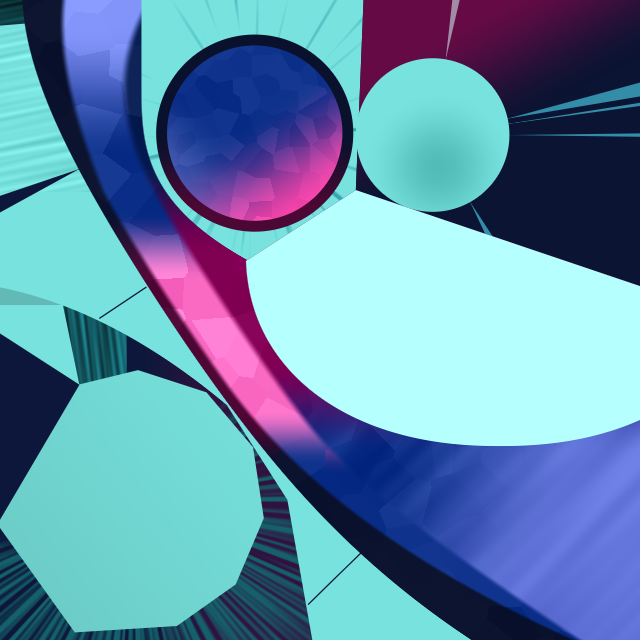
A WebGL 1 fragment shader for this background:

```glsl
precision highp float;
uniform vec2 u_resolution;
const vec3 CYAN = vec3(0.47, 0.89, 0.87);
const vec3 ICE = vec3(0.71, 1.0, 1.0);
const vec3 TEAL = vec3(0.08, 0.38, 0.42);
const vec3 NAVY = vec3(0.05, 0.09, 0.23);
const vec3 BLUE = vec3(0.05, 0.19, 0.54);
const vec3 LAVENDER = vec3(0.38, 0.45, 0.85);
const vec3 MAROON = vec3(0.40, 0.04, 0.27);
const vec3 PINK = vec3(1.0, 0.46, 0.80);

vec2 hash2(vec2 p) {
  p = vec2(dot(p, vec2(127.1, 311.7)), dot(p, vec2(269.5, 183.3)));
  return fract(sin(p) * 43758.5);
}
float corner(vec2 i, vec2 f, vec2 o) { return dot(hash2(i + o) - 0.5, f - o); }
float noise(vec2 p) {
  vec2 i = floor(p), f = p - i, u = f * f * (3.0 - 2.0 * f), e = vec2(1, 0);
  return 2.0 * mix(mix(corner(i, f, e.yy), corner(i, f, e.xy), u.x),
                   mix(corner(i, f, e.yx), corner(i, f, e.xx), u.x), u.y);
}
// Random shade of the nearest scattered cell
float facet(vec2 p) {
  float nearest = 9.0, shade = 0.0;
  for (int k = 0; k < 9; k++) {
    float n = float(k);
    vec2 id = floor(p) + vec2(mod(n, 3.0), floor(n / 3.0)) - 1.0;
    float d = length(id + hash2(id) - p);
    if (d < nearest) { nearest = d; shade = hash2(id + 7.0).x; }
  }
  return shade - 0.5;
}
float cover(float d, float px) { return clamp(0.5 - d / px, 0.0, 1.0); }
// Distance to a line, negative on the right hand from a to b
float side(vec2 p, vec2 a, vec2 b) {
  return dot(p - a, normalize(vec2(b.y - a.y, a.x - b.x)));
}
float segment(vec2 p, vec2 a, vec2 b) {
  vec2 d = b - a;
  return length(p - a - d * clamp(dot(p - a, d) / dot(d, d), 0.0, 1.0));
}
float along(vec2 q, float angle) { return dot(q, vec2(cos(angle), sin(angle))); }
float spike(vec2 q, float angle, float spread) {
  float d = along(q, angle) - 0.12;
  return max(abs(along(q, angle + 1.571)) - spread * d, -d);
}
float gem(vec2 q) {
  float d = max(along(q, 2.52) - 0.193, along(q, -2.61) - 0.165);
  for (int i = 0; i < 7; i++) d = max(d, along(q, 0.553 * float(i) - 1.81) - 0.198);
  return d;
}
// Cyan sheets, dark wedges and streaked shadow at the left
vec3 leftSide(vec2 p, float px) {
  vec2 hinge = vec2(0.124, 0.601), fold = vec2(0.098, 0.475), bend = vec2(0.449, 0.781);
  vec2 slit = vec2(0.124, 0.264), q = p - vec2(0.208, 0.784);
  float grain = noise(vec2(p.x * 3.0, (p.y + 0.2 * p.x) * 130.0));
  vec3 col = CYAN + 0.16 * grain * step(p.y, 0.3);
  col = mix(col, TEAL * (0.6 + grain), cover(p.y - 0.04 + 0.08 * p.x, px));
  float dark = max(side(p, slit, vec2(0, 0.332)), side(p, vec2(0, 0.306), slit));
  dark = min(dark, segment(p, vec2(0.156, 0.497), vec2(0.228, 0.449)) - 0.001);
  dark = min(dark, segment(p, vec2(0.482, 0.944), vec2(0.566, 0.862)) - 0.001);
  col = mix(col, NAVY, cover(dark, px));
  float streak = noise(vec2(atan(q.y, q.x) * 36.0, length(q) * 3.0));
  float amount = max(smoothstep(0.05, 0.09, q.y), smoothstep(0.12, 0.18, q.x));
  vec3 shade = mix(NAVY, MAROON, 0.4 * smoothstep(0.0, 0.15, q.x));
  shade = mix(shade, TEAL, amount * smoothstep(-0.25, 0.3, streak));
  float crease = side(p, fold, hinge);
  float fan = max(max(-crease, p.x - 0.198), p.y - 0.62);
  grain = noise(vec2((p.x - 0.12 * p.y) * 160.0, p.y * 3.0));
  shade = mix(shade, TEAL * (1.0 + 1.2 * grain), cover(fan, px));
  float sheet = max(crease, -side(p, vec2(0, 0.521), hinge));
  shade = mix(shade, CYAN * (p.y < 0.476 ? 0.82 : 1.0), cover(sheet, px));
  float area = 0.449 + 0.2 * p.x + 0.9 * p.x * p.x - p.y;
  area = max(area, side(p, vec2(0.341, 0.612), bend));
  area = max(area, side(p, bend, vec2(0.488, 1)));
  col = mix(col, shade, cover(area, px));
  return mix(col, CYAN * (0.94 + 0.15 * q.x - 0.12 * q.y), cover(gem(q), px));
}
// Swept tube: dark rim, lit face, broad inner wall
vec3 tube(vec2 p, float inset) {
  float t = p.y, top = max(1.0 - t / 0.3, 0.0), low = max(t - 0.6, 0.0) / 0.4;
  float rim = 0.02 + 0.045 * top + 0.14 * low * low, cell = facet(p * 17.0);
  float face = 0.1 + 0.1 * top * top + 0.07 * smoothstep(0.65, 1.0, t);
  float glow = smoothstep(0.33, 0.44, t) * smoothstep(0.73, 0.64, t + 0.03 * cell);
  vec3 lit = mix(LAVENDER + 0.12, BLUE, smoothstep(0.04, 0.25, t));
  lit = mix(lit, PINK + vec3(0, 0.1, 0.06) * cell, glow) + 0.09 * cell;
  vec3 wall = mix(BLUE * 0.6, vec3(0.52, 0, 0.34), smoothstep(0.25, 0.4, t));
  float lower = smoothstep(0.56, 0.71, t);
  float broad = smoothstep(0.6, 0.95, p.x + 0.5 * (t - 0.7)) * lower;
  wall = mix(mix(wall, BLUE, lower), LAVENDER, broad) + 0.06 * cell * (1.0 - broad);
  wall += 0.13 * lower * noise(vec2((p.x + t) * 24.0, (p.x - t) * 2.0));
  vec3 edge = mix(NAVY, MAROON, glow) * 0.78 + 0.025 * cell;
  vec3 col = mix(edge, lit, smoothstep(-0.006, 0.006, inset - rim));
  return mix(col, wall, smoothstep(-0.008, 0.008, inset - face));
}
vec3 orb(vec2 q) {
  float cell = facet(q * 32.0 + 4.0);
  vec3 col = mix(LAVENDER * 0.85, BLUE, smoothstep(-0.24, -0.05, q.x - q.y));
  float heat = smoothstep(-0.02, 0.15, along(q, 1.0) + 0.012 * cell);
  return mix(col, vec3(1, 0.28, 0.68), heat) + 0.06 * cell;
}
void main() {
  float px = 1.0 / min(u_resolution.x, u_resolution.y);
  vec2 p = gl_FragCoord.xy / u_resolution;
  p.y = 1.0 - p.y; // depth below the top edge
  float t = p.y, outer = 0.035 + t * (0.0455 + t * (1.504 + t * (t - 1.848)));
  vec3 col = mix(leftSide(p, px), tube(p, p.x - outer), cover(0.8 * (outer - p.x), px));
  // Cyan rays around the ringed orb
  vec2 tip = vec2(0.387, 0.406), peak = vec2(0.556, 0.297);
  vec2 q = p - vec2(0.398, 0.208), g = p - vec2(0.676, 0.211);
  float left = 0.221 + 0.165 * pow(max(t - 0.13, 0.0) / 0.276, 3.0);
  float split = side(p, vec2(0.568, 0), peak);
  float slope = side(p, tip, peak), ridge = side(p, peak, vec2(1, 0.447));
  float rays = noise(vec2(atan(q.y, q.x) * 19.0, length(q) * 4.0));
  vec3 sheet = mix(CYAN, TEAL * 1.5, 0.75 * smoothstep(0.16, 0.55, rays));
  col = mix(col, sheet, cover(max(max(0.7 * (left - p.x), split), -slope), px));
  // Dark field, light spikes and plain disc
  vec3 field = mix(NAVY * 0.85, MAROON, smoothstep(-0.06, 0.16, -g.y - 0.55 * g.x));
  float spikes = min(spike(g, -0.216, 0.05), spike(g, -0.147, 0.012));
  spikes = min(spikes, min(spike(g, 0.0, 0.013), spike(g, 1.06, 0.07)));
  field = mix(field, vec3(0.2, 0.55, 0.66), cover(spikes, px));
  field = mix(field, vec3(0.63, 0.55, 0.66), cover(spike(g, -1.4, 0.06), px));
  col = mix(col, field, cover(max(-split, -ridge), px));
  vec3 disc = CYAN - 0.15 * smoothstep(0.12, 0.0, length(g - vec2(0.01, 0.05)));
  col = mix(col, disc, cover(length(g) - 0.12, px));
  // Ringed orb
  vec3 ring = mix(NAVY, MAROON, smoothstep(0.0, 0.13, q.y)) * 0.75;
  col = mix(col, ring, cover(length(q) - 0.154, px));
  col = mix(col, orb(q), cover(length(q) - 0.137, px));
  // Pale sail
  vec2 e = vec2(abs(p.x - 0.781) / 0.397, max(t - 0.391, 0.0) / 0.306);
  float sail = 0.15 * (pow(e.x, 2.2) + pow(e.y, 2.2) - 1.0);
  col = mix(col, ICE, cover(max(sail, max(slope, ridge)), px));
  gl_FragColor = vec4(clamp(col, 0.0, 1.0), 1.0);
}
```
